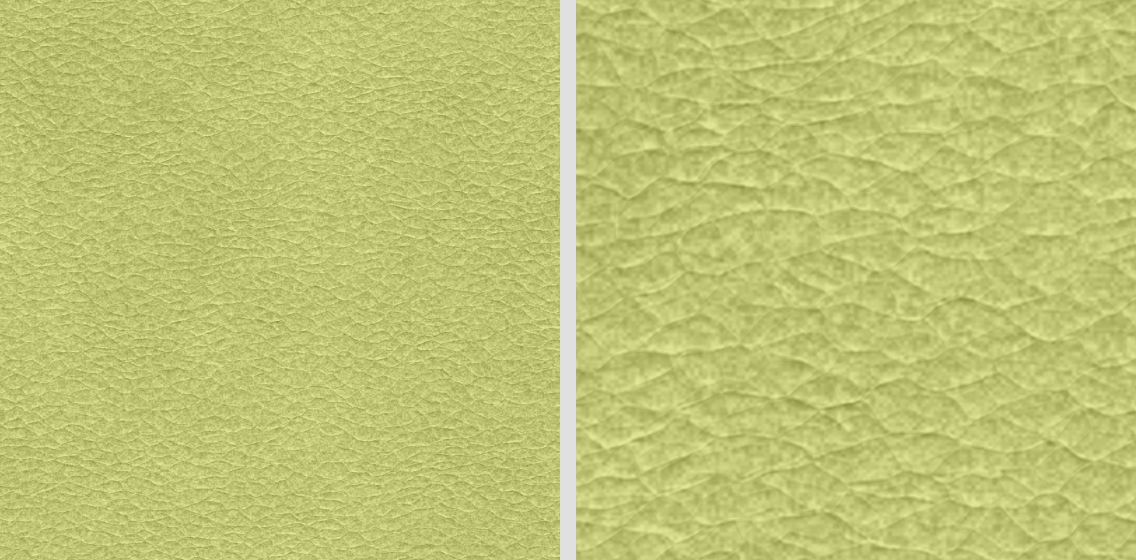
Left: the whole. Right: its middle third, enlarged.
Give the GLSL for this texture, as a three.js fragment shader.

```glsl
varying vec2 vUv;

vec2 hash22(vec2 p) {
  vec3 q = fract(vec3(p.xyx) * vec3(0.1031, 0.1030, 0.0973));
  q += dot(q, q.yzx + 33.33);
  return fract((q.xx + q.yz) * q.zy);
}

float valueNoise(vec2 p) {
  vec2 cell = floor(p);
  vec2 f = fract(p);
  f = f * f * (3.0 - 2.0 * f);
  float bottom = mix(hash22(cell).x, hash22(cell + vec2(1.0, 0.0)).x, f.x);
  float top = mix(hash22(cell + vec2(0.0, 1.0)).x, hash22(cell + 1.0).x, f.x);
  return mix(bottom, top, f.y);
}

// Zero on the creases between cells, growing towards each cell centre
float creaseDistance(vec2 p, float jitter) {
  vec2 cell = floor(p);
  float nearest = 9.0;
  float second = 9.0;
  for (int y = -1; y <= 1; y++) {
    for (int x = -1; x <= 1; x++) {
      vec2 neighbour = cell + vec2(float(x), float(y));
      float d = length(neighbour + 0.5 + jitter * (hash22(neighbour + 117.0) - 0.5) - p);
      second = min(second, max(nearest, d));
      nearest = min(nearest, d);
    }
  }
  return second - nearest;
}

// Diamond pebbles on a diagonal lattice, split by finer and shallower wrinkles
float leatherHeight(vec2 p) {
  vec2 bend = vec2(valueNoise(p * 9.0), valueNoise(p * 9.0 + 40.0)) - 0.5;
  vec2 wobble = vec2(valueNoise(p * 60.0 + 7.0), valueNoise(p * 60.0 + 90.0)) - 0.5;
  vec2 q = p + 0.03 * bend + 0.006 * wobble;
  q.y -= 0.06 * q.x;
  vec2 diamond = vec2(q.y * 35.0 + q.x * 18.0, q.y * 35.0 - q.x * 18.0);
  float pebbles = 1.0 - exp(-3.6 * creaseDistance(diamond + 50.0, 0.8));
  float wrinkles = 1.0 - exp(-4.5 * creaseDistance(q * vec2(40.0, 62.0) + 60.0, 0.95));
  return pebbles + 0.4 * wrinkles;
}

void main() {
  // Relief lit from below: lower flanks are bright, upper flanks dark
  vec2 lightStep = vec2(0.0005, 0.002);
  float relief = leatherHeight(vUv + 0.5 * lightStep) - leatherHeight(vUv - 0.5 * lightStep);

  // Fine pores and slow changes of brightness
  float grain = valueNoise(vUv * vec2(190.0, 250.0)) - 0.5;
  grain += 1.2 * (valueNoise(vUv * vec2(400.0, 430.0) + 30.0) - 0.5);
  float patches = valueNoise(vUv * 3.5 + 12.0) + 0.7 * valueNoise(vUv * 11.0 + 70.0) - 0.85;

  float tone = 0.53 + 0.78 * relief + 0.44 * grain + 0.15 * patches;
  vec3 shadowGreen = vec3(0.63, 0.65, 0.335);
  vec3 lightGreen = vec3(0.845, 0.865, 0.55);
  gl_FragColor = vec4(mix(shadowGreen, lightGreen, clamp(tone, -0.3, 1.15)), 1.0);
}
```
